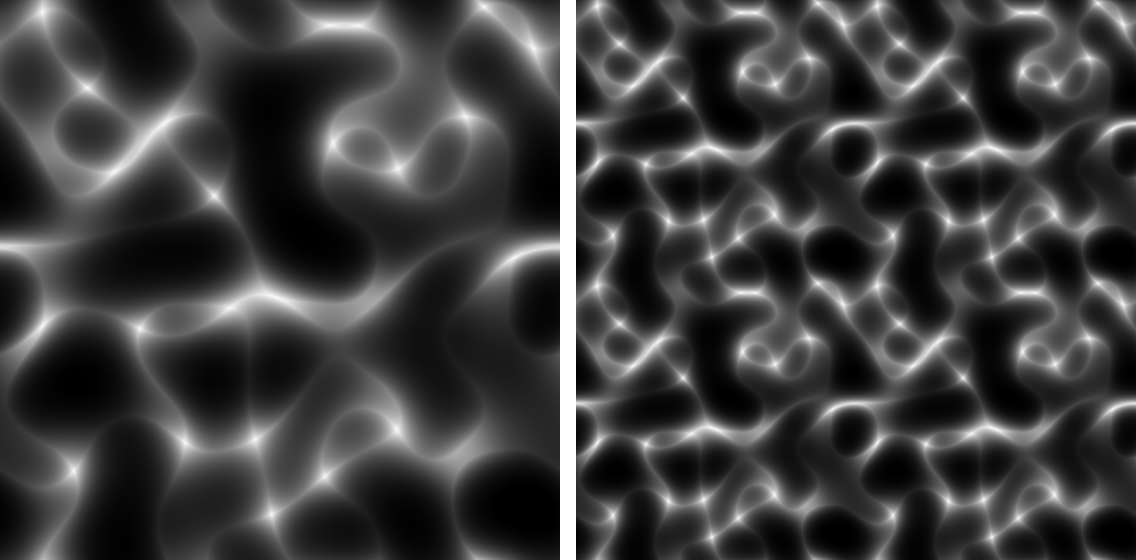
Left, the tile; right, the same tile 2 across and 2 down.
Give the GLSL for this texture, as a WebGL 2 fragment shader.

```glsl
#version 300 es
precision highp float;
// Soft glowing web: two tileable creased noise fields multiplied, brightest where their creases cross.

uniform vec2 u_resolution;
out vec4 fragColor;

const float TAU = 6.2831853;
const float CELLS = 4.0;     // noise cells across the tile
const float FALLOFF = 4.4;   // how quickly a crease dims sideways
const float ROUNDING = 0.003;
const float FLOOR = 0.035;   // glow level that maps to black

float hash(vec2 p, float seed) {
    return fract(sin(dot(p, vec2(127.1, 311.7)) + seed * 74.7) * 43758.5453);
}

// Unit gradient at a lattice point, repeating every period cells
vec2 latticeGradient(vec2 cell, float period, float seed) {
    float angle = TAU * hash(mod(cell, period), seed);
    return vec2(cos(angle), sin(angle));
}

float cornerValue(vec2 cell, vec2 local, vec2 corner, float period, float seed) {
    return dot(latticeGradient(cell + corner, period, seed), local - corner);
}

// Gradient noise that wraps after period cells
float wrappedNoise(vec2 p, float period, float seed) {
    vec2 cell = floor(p);
    vec2 local = fract(p);
    vec2 blend = local * local * local * (local * (local * 6.0 - 15.0) + 10.0);
    float bottom = mix(cornerValue(cell, local, vec2(0.0, 0.0), period, seed),
                       cornerValue(cell, local, vec2(1.0, 0.0), period, seed), blend.x);
    float top = mix(cornerValue(cell, local, vec2(0.0, 1.0), period, seed),
                    cornerValue(cell, local, vec2(1.0, 1.0), period, seed), blend.x);
    return mix(bottom, top, blend.y);
}

// Distance from the zero line of the noise, with a slightly rounded crest
float creaseDepth(float noise, float rounding) {
    return sqrt(noise * noise + rounding * rounding);
}

vec2 quarterTurn(vec2 p) {
    return vec2(-p.y, p.x);
}

void main() {
    vec2 p = CELLS * gl_FragCoord.xy / u_resolution;

    // The second field is a shifted quarter turn of the first, so no direction dominates
    float first = wrappedNoise(p + vec2(0.37, 0.21), CELLS, 3.0);
    float second = wrappedNoise(quarterTurn(p) + vec2(1.83, 0.68), CELLS, 3.0);

    // Exponential falloff: each crease fades inside the dark cells of the other field
    float depth = creaseDepth(first, ROUNDING) + creaseDepth(second, ROUNDING);
    float glow = exp(-FALLOFF * depth);

    fragColor = vec4(vec3(max(glow - FLOOR, 0.0) / (1.0 - FLOOR)), 1.0);
}
```
